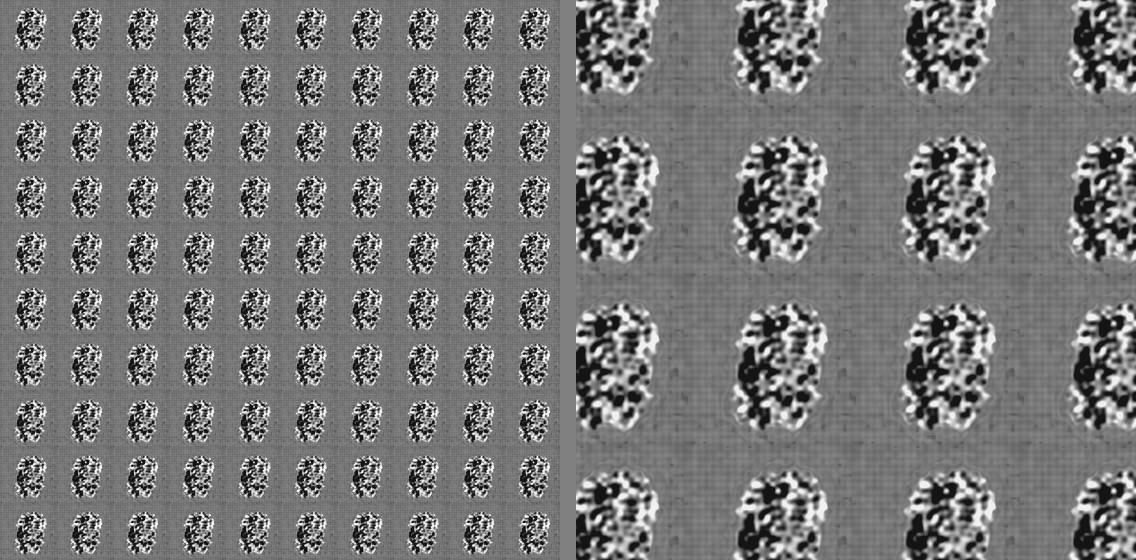
Left, the full canvas; right, a detail of the centre.
This pattern is drawn by a Shadertoy shader. Its source:

```glsl
// Ten by ten grid of finely speckled monochrome lozenges on a faint grey weave.

const float REPEATS = 10.0;
const float THREADS = 23.0;     // weave threads per cell
const float GREY = 0.465;

float hash(vec2 p) {
    vec3 q = fract(vec3(p.xyx) * 0.1031);
    q += dot(q, q.yzx + 33.33);
    return fract((q.x + q.y) * q.z);
}

// Smooth value noise from -1 to 1, wrapping after a whole period
float noise(vec2 p, float period) {
    vec2 i = floor(p), f = fract(p);
    f = f * f * (3.0 - 2.0 * f);
    vec2 a = mod(i, period), b = mod(i + 1.0, period);
    float low = mix(hash(a), hash(vec2(b.x, a.y)), f.x);
    float high = mix(hash(vec2(a.x, b.y)), hash(b), f.x);
    return 2.0 * mix(low, high, f.y) - 1.0;
}

mat2 rotation(float a) {
    return mat2(cos(a), sin(a), -sin(a), cos(a));
}

float roundedBox(vec2 p, vec2 halfSize, float radius) {
    vec2 q = abs(p) - halfSize + radius;
    return length(max(q, 0.0)) + min(max(q.x, q.y), 0.0) - radius;
}

// Leaning lozenge with a finely frayed outline
float lozenge(vec2 p) {
    float frayed = 0.03 * noise(p * 22.0 + 61.0, 512.0);
    return roundedBox(p - vec2(0.12 * p.y, 0.0), vec2(0.245, 0.37), 0.19) + frayed;
}

// Slanted grains with finer grit, less their local average
float speckle(vec2 p, float seed) {
    vec2 slanted = rotation(-0.75) * p;
    float grains = noise(slanted * vec2(19.0, 27.0) + 140.0, 512.0);
    float grit = noise(p * 31.0 + 230.0, 512.0);
    float average = noise(slanted * vec2(9.5, 13.5) + 70.0, 512.0);
    float wear = noise(p * 24.0 + 310.0 + floor(40.0 * seed), 512.0);
    return 0.85 * grains + 0.75 * grit - 0.2 * average + 0.15 * wear;
}

// Background: fine threads, grain, soft seams and faint specks
float weave(vec2 cell, float pixel) {
    float visible = 1.0 - smoothstep(0.45, 0.7, pixel * THREADS);
    vec2 threads = cos(6.2831853 * cell * THREADS);
    float tone = 0.016 * visible * (threads.x + threads.y);
    tone += 0.035 * noise(cell * 26.0, 26.0);

    vec2 edge = min(cell, 1.0 - cell);
    vec2 seam = 1.0 - smoothstep(vec2(0.0), vec2(0.03 + pixel), edge);
    tone -= 0.025 * max(seam.x, seam.y);

    float fleck = smoothstep(0.45, 0.9, noise(cell * 30.0 + 11.0, 30.0));
    float corner = smoothstep(0.72, 0.95, max(cell.x, 1.0 - cell.y));
    return tone - 0.09 * fleck * corner;
}

void mainImage(out vec4 fragColor, in vec2 fragCoord) {
    vec2 grid = fragCoord / iResolution.xy * REPEATS;
    vec2 id = mod(floor(grid), REPEATS);
    vec2 cell = fract(grid);
    float pixel = REPEATS / min(iResolution.x, iResolution.y);

    // Slight shift of each column and row
    vec2 shift = vec2(hash(vec2(id.x, 3.0)), hash(vec2(7.0, id.y))) - 0.5;
    vec2 p = cell - vec2(0.535, 0.485) - 0.014 * shift;

    // Interior fades out gradually through a pale rim
    float d = lozenge(p);
    float body = 1.0 - smoothstep(-0.05 - pixel, 0.02 + pixel, d);
    float rim = exp(-pow((d + 0.015) / 0.035, 2.0));
    vec2 fromCore = p - vec2(0.09, -0.05);
    float core = exp(-dot(fromCore, fromCore) / 0.006);

    float grain = speckle(p, hash(id));
    float contrast = 0.72 * (1.0 - 0.55 * core);
    float ink = body * (contrast * grain - 0.02);
    ink += rim * (0.08 + 0.24 * max(grain, 0.0));

    // Faint ripples fading away from the outline
    vec2 edge = min(cell, 1.0 - cell);
    float inset = smoothstep(0.0, 0.06, min(edge.x, edge.y));
    float ripple = 0.06 * cos(d * 120.0) * exp(-max(d, 0.0) * 16.0);
    ripple *= (1.0 - body) * inset;

    float tone = GREY + ink + ripple + (1.0 - body) * weave(cell, pixel);
    fragColor = vec4(vec3(clamp(tone, 0.08, 0.94)), 1.0);
}
```
